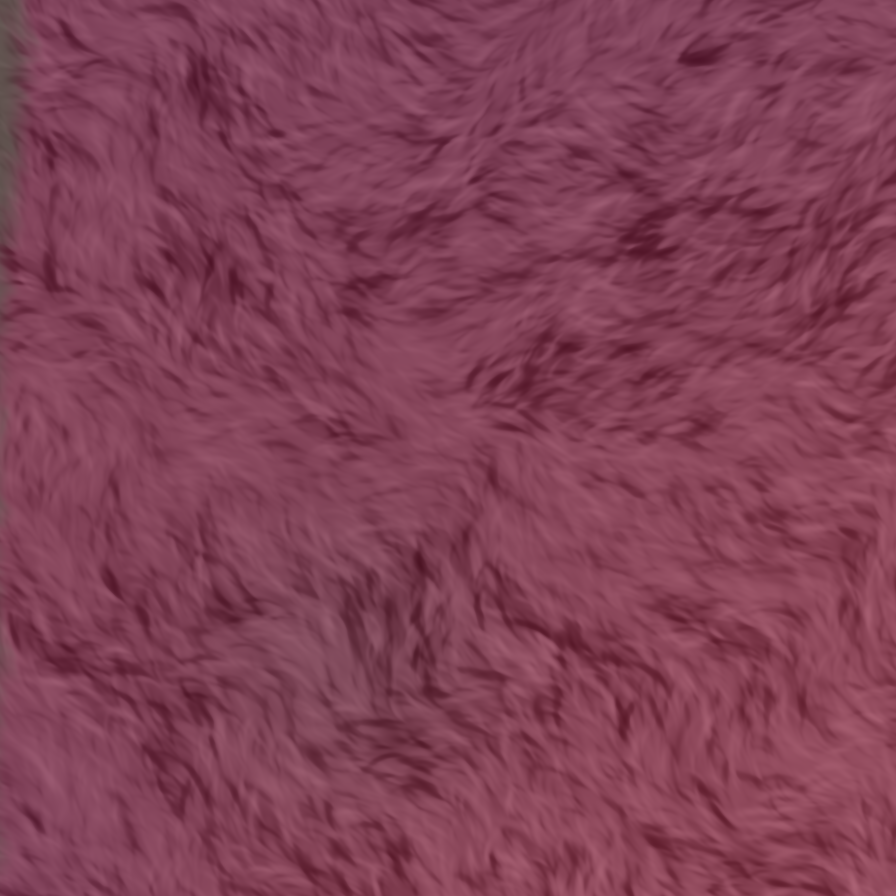
Reproduce this texture procedurally as a Shadertoy shader.

```glsl
// Soft pink shaggy fur with swirling tufts, dark partings and a grey floor strip.
#define CLUMP_GRID 5.5
#define TUFT_GRID 13.0
#define HAIR_GRID 26.0
#define FINE_GRID 45.0
#define CONTRAST 1.16
#define ANGLE_JITTER 1.15
#define STRANDS_PER_CELL 4
#define SHADOW_COLOR vec3(0.345, 0.105, 0.180)
#define FUR_COLOR vec3(0.504, 0.250, 0.336)
#define LIGHT_COLOR vec3(0.615, 0.355, 0.440)
#define FLOOR_COLOR vec3(0.380, 0.325, 0.310)

vec3 hash3(vec3 p) {
    p = fract(p * vec3(0.1031, 0.1030, 0.0973));
    p += dot(p, p.yxz + 33.33);
    return fract((p.xxy + p.yxx) * p.zyx);
}

// Direction in which the pile lies: a broad sweep plus layered sines.
float pileAngle(vec2 p) {
    float sweep = smoothstep(0.25, 0.60, p.x) * smoothstep(0.38, 0.62, p.y);
    float sway = sin(13.0 * p.x + 3.0 * sin(9.0 * p.y + 1.0))
               + 0.9 * sin(21.0 * p.y - 8.0 * p.x + 2.0 * sin(17.0 * p.x));
    return mix(-0.85, 0.35, sweep) + 0.38 * sway;
}

// Cellular noise of bent, tapered strands, each lighter or darker than the fur.
float strands(vec2 p, float grid, float width, float seed) {
    vec2 q = p * grid;
    vec2 home = floor(q);
    float sum = 0.0;
    for (int y = -1; y <= 1; y++)
    for (int x = -1; x <= 1; x++)
    for (int i = 0; i < STRANDS_PER_CELL; i++) {
        vec2 cell = home + vec2(x, y);
        vec3 rnd = hash3(vec3(cell + 17.0, seed + float(i) * 7.0));
        vec2 root = cell + rnd.xy;
        float spin = fract(rnd.z * 57.0) - 0.5;
        float angle = pileAngle(root / grid) + ANGLE_JITTER * spin;
        vec2 along = vec2(cos(angle), sin(angle));
        vec2 d = q - root;
        vec2 s = vec2(dot(d, along), dot(d, vec2(-along.y, along.x)));
        s.y += 0.7 * spin * s.x * s.x;
        float taper = width * (1.0 - 0.55 * s.x);
        float body = max(0.0, 1.0 - dot(d, d));
        sum += (2.0 * rnd.z - 1.0) * body * body * exp(-s.y * s.y / (taper * taper));
    }
    return sum;
}

void mainImage(out vec4 fragColor, in vec2 fragCoord) {
    vec2 p = fragCoord / iResolution.y;

    // Gentle warp so that the tufts flow
    vec2 warped = p + 0.005 * vec2(sin(31.0 * p.y + 4.0 * p.x), sin(27.0 * p.x - 7.0 * p.y));

    // Pile from broad clumps down to fine hairs
    float clump = strands(warped, CLUMP_GRID, 0.32, 1.0);
    float tuft = strands(warped, TUFT_GRID, 0.17, 31.0);
    float hair = strands(warped, HAIR_GRID, 0.12, 63.0);
    float fine = strands(p, FINE_GRID, 0.14, 95.0);

    // Hairs stand out in the shaded partings, with short dark flecks between them
    float depth = clamp(0.45 - 0.6 * clump - 0.5 * tuft, 0.0, 1.0);
    float fleck = smoothstep(0.15, 0.85, -hair - 0.4 * fine);
    float tone = 0.15 * clump + 0.24 * tuft + (0.36 + 0.28 * depth) * hair
               + (0.25 + 0.22 * depth) * fine - 0.30 * depth * fleck + 0.02;
    tone *= CONTRAST;
    tone /= 1.0 + 0.35 * abs(tone);
    vec3 color = mix(FUR_COLOR, LIGHT_COLOR, max(tone, 0.0));
    color = mix(color, SHADOW_COLOR, max(-tone, 0.0));

    // Cool light above and at lower left, warm light at lower right
    float warm = smoothstep(0.6, 1.7, p.x + 0.8 * (1.0 - p.y));
    float cool = max(smoothstep(0.5, 1.0, p.y), 1.0 - smoothstep(0.0, 0.35, length(p)));
    color += warm * vec3(0.058, 0.032, 0.018) + cool * vec3(-0.010, 0.000, 0.012);

    // Dusty grey patch below the middle
    float dust = exp(-40.0 * dot(p - vec2(0.39, 0.26), p - vec2(0.39, 0.26)));
    color += dust * vec3(-0.040, 0.008, -0.006);

    // Floor strip beside the fringed left edge
    float edge = 0.034 * smoothstep(0.50, 0.95, p.y) - 0.014 + 0.008 * tuft + 0.006 * hair;
    float rug = smoothstep(edge - 0.018, edge + 0.026, p.x);
    color = mix(FLOOR_COLOR + 0.03 * fine, color, rug);

    fragColor = vec4(color, 1.0);
}
```
